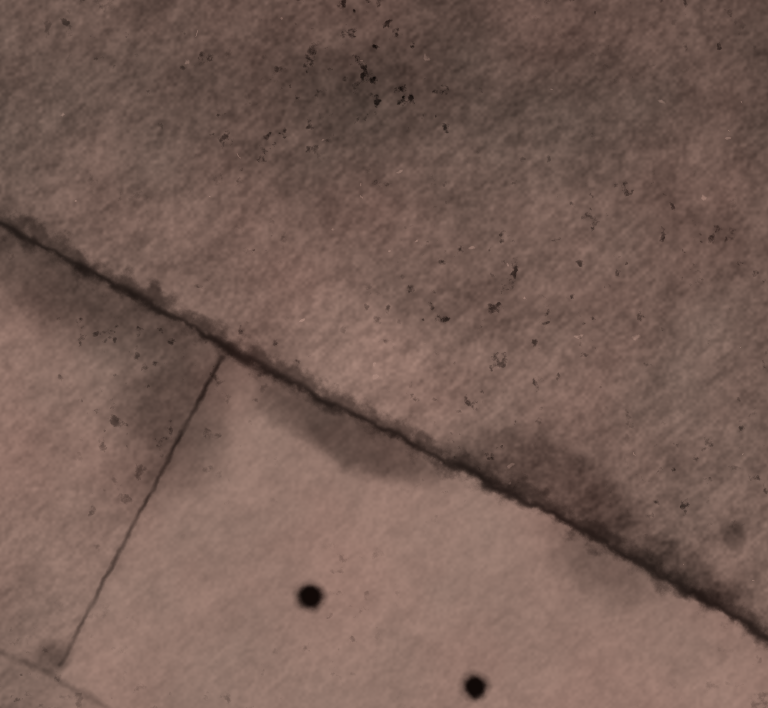
Write a Shadertoy shader that draws this texture.

```glsl
// Stained, weathered concrete slabs split by a diagonal crack, with a thin seam and two drilled holes.
#define CRACK_START vec2(0.0, 0.686)
#define CRACK_DIR vec2(0.880, -0.475)
#define SEAM_TOP vec2(0.314, 0.497)
#define SEAM_END vec2(0.085, 0.061)
#define HOLE_A vec2(0.439, 0.157)
#define HOLE_B vec2(0.671, 0.031)
#define HOLE_RADIUS 0.0175
#define GRAIN 0.17
#define MOTTLE 0.27
#define SHADOW_COLOR vec3(0.10, 0.07, 0.06)
#define DUST_COLOR vec3(0.60, 0.485, 0.44)

float hash(vec2 p) {
    vec3 q = fract(vec3(p.xyx) * 0.1031);
    q += dot(q, q.yzx + 33.33);
    return fract((q.x + q.y) * q.z);
}

float noise(vec2 p) {
    vec2 i = floor(p), f = fract(p);
    f = f * f * (3.0 - 2.0 * f);
    return mix(mix(hash(i), hash(i + vec2(1, 0)), f.x),
               mix(hash(i + vec2(0, 1)), hash(i + vec2(1, 1)), f.x), f.y);
}

float fbm(vec2 p) {
    float sum = 0.0, amp = 0.5;
    for (int i = 0; i < 5; i++) {
        sum += amp * noise(p);
        p = mat2(1.6, 1.2, -1.2, 1.6) * p + 17.3;
        amp *= 0.5;
    }
    return sum;
}

// Soft elliptical blot
float blot(vec2 p, vec2 center, vec2 radii, float soft) {
    return 1.0 - smoothstep(1.0 - soft, 1.0 + soft, length((p - center) / radii));
}

// x: distance to the segment, y: position along it
vec2 segment(vec2 p, vec2 a, vec2 b) {
    vec2 ab = b - a;
    float t = clamp(dot(p - a, ab) / dot(ab, ab), 0.0, 1.0);
    return vec2(length(p - a - ab * t), t);
}

// Scattered pale chips, one per cell
float chips(vec2 p, float cells, float density) {
    vec2 id = floor(p * cells);
    vec2 offset = 0.3 + 0.4 * vec2(hash(id + 3.1), hash(id + 8.7));
    float radius = mix(0.08, 0.25, hash(id + 21.0));
    float dist = length(fract(p * cells) - offset);
    return step(hash(id + 40.0), density) * (1.0 - smoothstep(radius * 0.3, radius, dist));
}

void mainImage(out vec4 fragColor, in vec2 fragCoord) {
    vec2 p = fragCoord / iResolution.y;
    vec2 warp = vec2(fbm(p * 14.0), fbm(p * 14.0 + 50.0)) - 0.48;
    vec2 ragged = vec2(fbm(p * 55.0 + 9.0), fbm(p * 55.0 + 70.0)) - 0.48;

    // Frame of the crack: x runs along it, y rises above it
    vec2 rel = p - CRACK_START;
    vec2 c = vec2(dot(rel, CRACK_DIR), dot(rel, vec2(-CRACK_DIR.y, CRACK_DIR.x)));
    c.y += 0.007 * sin(c.x * 5.1) * smoothstep(0.2, 0.6, c.x);
    float above = smoothstep(-0.005, 0.005, c.y);
    vec2 w = c + warp * 0.07 + ragged * 0.016;

    // Base tone of the upper and lower slabs
    float upper = 0.78 - 0.19 * smoothstep(0.55, 0.92, p.y + warp.y * 0.15)
                - 0.07 * smoothstep(0.6, 1.0, p.x);
    upper -= 0.07 * blot(p + warp * 0.15, vec2(0.54, 0.86), vec2(0.24, 0.13), 0.7);
    upper -= 0.13 * blot(p + warp * 0.1, vec2(0.68, 0.55), vec2(0.08, 0.07), 0.7);
    upper -= 0.07 * blot(p + warp * 0.1, vec2(0.88, 0.57), vec2(0.09, 0.08), 0.7);
    upper += 0.07 * blot(p, vec2(0.52, 0.47), vec2(0.13, 0.09), 0.8);
    vec2 seam = segment(p + ragged * 0.008, SEAM_TOP, SEAM_END);
    float leftSide = smoothstep(0.02, -0.02, (p.x - SEAM_END.x) - (p.y - SEAM_END.y) * 0.525);
    float tone = mix(0.94 - 0.09 * leftSide, upper, above);

    // Mottling and slanted brush grain, smoother on the lower right slab
    float rough = mix(0.52 + 0.25 * leftSide, 1.0, above);
    vec2 slant = vec2(dot(p, vec2(0.77, 0.64)), dot(p, vec2(-0.64, 0.77)));
    tone += MOTTLE * rough * (fbm(p * 8.0 + 4.0) - 0.48);
    tone += MOTTLE * rough * (fbm(slant * vec2(26.0, 42.0)) - 0.48);
    tone += GRAIN * rough * (noise(slant * vec2(85.0, 150.0)) - 0.5);
    tone += GRAIN * 0.7 * rough * (noise(p * 210.0) - 0.5);

    // Irregular dark pits in clusters, sparse pale chips
    float pits = smoothstep(0.66, 0.82, fbm(p * 62.0 + 31.0)) * smoothstep(0.38, 0.62, fbm(p * 6.0 + 12.0));
    tone -= 0.42 * rough * pits;
    tone += 0.24 * above * chips(p + ragged * 0.02, 52.0, 0.022);

    // Damp stains along both sides of the crack
    float below = 1.0 - above;
    float stain = 0.34 * below * blot(w, vec2(0.13, 0.0), vec2(0.31, 0.085), 0.55);
    stain = max(stain, 0.29 * below * blot(w, vec2(0.35, -0.10), vec2(0.075, 0.145), 0.55));
    stain = max(stain, 0.40 * below * blot(w, vec2(0.57, -0.010), vec2(0.14, 0.052), 0.4));
    stain = max(stain, 0.27 * below * blot(w, vec2(0.98, -0.01), vec2(0.09, 0.052), 0.5));
    stain = max(stain, 0.29 * above * blot(w, vec2(0.875, 0.015), vec2(0.155, 0.080), 0.3));
    stain = max(stain, 0.26 * above * blot(w, vec2(1.09, 0.01), vec2(0.09, 0.036), 0.4));
    stain = max(stain, 0.26 * blot(p + warp * 0.03, vec2(1.038, 0.244), vec2(0.016), 0.6));
    stain = max(stain, 0.30 * blot(p + warp * 0.03, vec2(0.070, 0.076), vec2(0.024, 0.020), 0.7));
    tone -= stain;

    // Crack core of varying width with a ragged dark fringe
    float breakup = noise(vec2(c.x * 38.0, 5.0));
    float fringe = 1.0 - smoothstep(0.002, 0.024, abs(c.y + ragged.y * 0.045 - 0.005));
    float core = 1.0 - smoothstep(0.0, 0.006 + 0.006 * breakup, abs(c.y + ragged.y * 0.014));
    tone *= (1.0 - 0.46 * fringe) * (1.0 - (0.50 + 0.30 * breakup) * core);

    // Thin broken seam, fading toward its lower end
    float seamLine = 1.0 - smoothstep(0.0, 0.0055, seam.x);
    float seamHalo = 1.0 - smoothstep(0.0, 0.016, seam.x + ragged.x * 0.02);
    float seamWear = 0.65 + 0.5 * noise(vec2(seam.y * 30.0, 8.0));
    tone *= 1.0 - seamWear * (seamLine * mix(0.58, 0.34, seam.y) + 0.10 * seamHalo);

    // Worn curved rim in the lower left corner
    float rim = p.y - 0.078 + 0.36 * p.x + 1.1 * p.x * p.x + ragged.y * 0.012;
    tone -= 0.08 * smoothstep(0.004, -0.006, rim) + 0.18 * (1.0 - smoothstep(0.0, 0.010, abs(rim)));

    // Drilled holes with a smudged edge
    float hole = min(length(p - HOLE_A), length(p - HOLE_B)) + ragged.x * 0.010;
    tone *= 1.0 - 0.30 * (1.0 - smoothstep(HOLE_RADIUS, HOLE_RADIUS * 1.6, hole));
    tone = mix(tone, -0.08, 1.0 - smoothstep(HOLE_RADIUS * 0.55, HOLE_RADIUS * 1.2, hole));

    // Dust colour with faint pink and grey drift
    vec3 color = mix(SHADOW_COLOR, DUST_COLOR, clamp(tone, -0.15, 1.08));
    color += vec3(0.03, -0.005, -0.005) * (fbm(p * 6.0 + 80.0) - 0.48);
    fragColor = vec4(color, 1.0);
}
```
